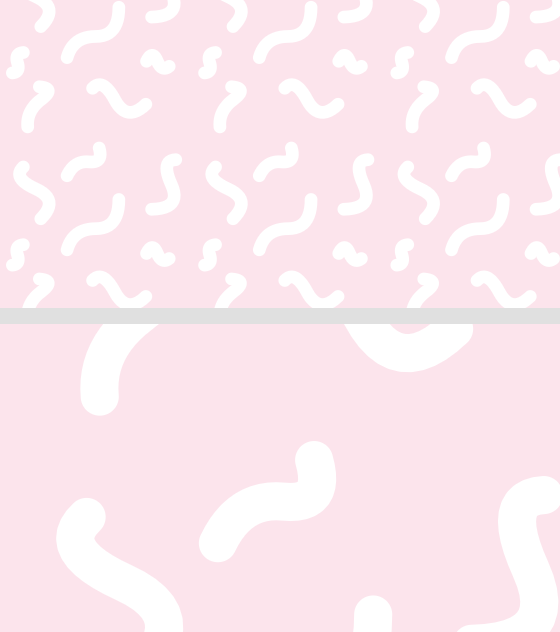
Top: the whole. Bottom: its middle third, enlarged.
This pattern is drawn by a WebGL 1 fragment shader. Its source:

```glsl
precision highp float;
// Rounded white squiggles scattered on pale pink, in a square tile that repeats.
// Each squiggle is an S-shaped stroke of two smoothly joined quadratic curves;
// wrapping space around its middle lets it cross the tile edges seamlessly.

uniform vec2 u_resolution;

const vec3 BACKGROUND = vec3(0.988, 0.894, 0.925);
const vec3 STROKE_COLOR = vec3(1.0);
const float CANVAS_WIDTH = 768.0;  // design units across the canvas
const float TILE = 263.6;          // side of the repeating tile
const float STROKE_RADIUS = 8.7;   // half the line width
const int CURVE_STEPS = 12;        // straight pieces per curve

float segmentDistance(vec2 p, vec2 a, vec2 b) {
  vec2 pa = p - a;
  vec2 ba = b - a;
  return length(pa - ba * clamp(dot(pa, ba) / dot(ba, ba), 0.0, 1.0));
}

vec2 quadratic(vec2 a, vec2 control, vec2 b, float t) {
  return mix(mix(a, control, t), mix(control, b, t), t);
}

float curveDistance(vec2 p, vec2 a, vec2 control, vec2 b) {
  float nearest = TILE;
  vec2 previous = a;
  for (int i = 1; i <= CURVE_STEPS; i++) {
    vec2 next = quadratic(a, control, b, float(i) / float(CURVE_STEPS));
    nearest = min(nearest, segmentDistance(p, previous, next));
    previous = next;
  }
  return nearest;
}

// Distance to the S from start to end, bent towards its two controls.
float squiggle(vec2 p, vec2 start, vec2 bendA, vec2 bendB, vec2 end) {
  vec2 middle = 0.5 * (bendA + bendB);
  vec2 q = middle + (fract((p - middle) / TILE + 0.5) - 0.5) * TILE;
  return min(curveDistance(q, start, bendA, middle),
             curveDistance(q, middle, bendB, end)) - STROKE_RADIUS;
}

// All the squiggles of one tile, in design units with y downwards.
float squiggleField(vec2 p) {
  // Long strokes
  float d = squiggle(p, vec2(92, 79), vec2(100, 50), vec2(163, 50), vec2(163, 10));
  d = min(d, squiggle(p, vec2(127, 121), vec2(141, 106), vec2(174, 168), vec2(200, 143)));
  d = min(d, squiggle(p, vec2(32, 229), vec2(16, 244), vec2(82, 274), vec2(56, 300)));
  d = min(d, squiggle(p, vec2(241, 219), vec2(220, 220), vec2(250, 286), vec2(208, 287)));

  // Medium strokes
  d = min(d, squiggle(p, vec2(54, 119), vec2(77, 121), vec2(36, 152), vec2(38, 174)));
  d = min(d, squiggle(p, vec2(92, 241), vec2(102, 220), vec2(142, 224), vec2(136, 203)));

  // Short strokes
  d = min(d, squiggle(p, vec2(32, 72), vec2(20, 73), vec2(28, 99), vec2(17, 100)));
  return min(d, squiggle(p, vec2(201, 84), vec2(209, 68), vec2(222, 99), vec2(232, 91)));
}

void main() {
  float pixel = CANVAS_WIDTH / u_resolution.x;
  vec2 p = vec2(gl_FragCoord.x, u_resolution.y - gl_FragCoord.y) * pixel;

  // Fade the edge over one pixel
  float coverage = clamp(0.5 - squiggleField(p) / pixel, 0.0, 1.0);
  gl_FragColor = vec4(mix(BACKGROUND, STROKE_COLOR, coverage), 1.0);
}
```
